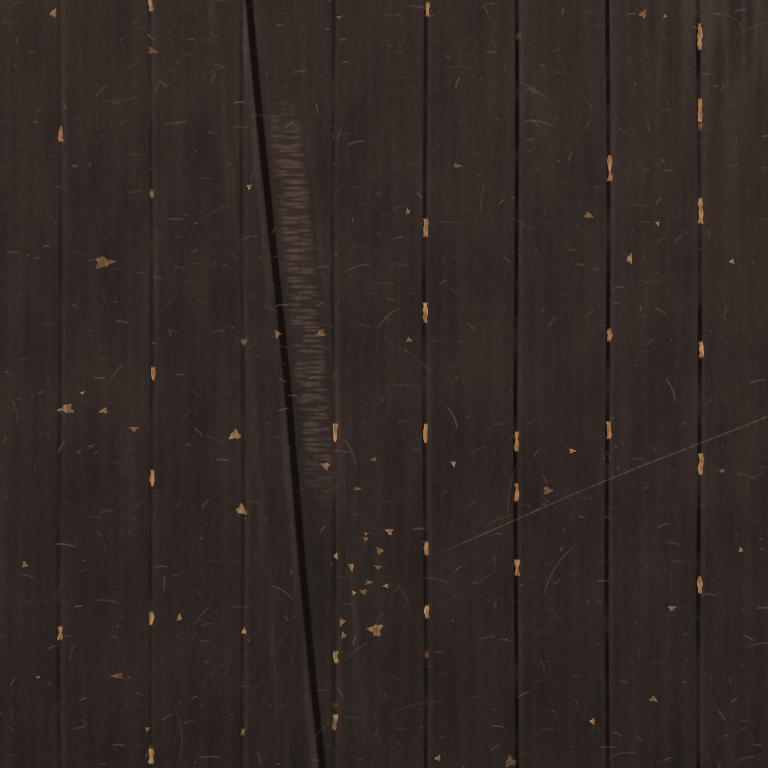
Give the GLSL for this texture, as a WebGL 2 fragment shader.

```glsl
#version 300 es
precision highp float;

uniform vec2 u_resolution;
out vec4 fragColor;

const vec3 PAINT = vec3(0.195, 0.160, 0.143);
const vec3 GROOVE = vec3(0.075, 0.055, 0.048);
const vec3 SCUFF = vec3(0.46, 0.38, 0.33);
const vec3 BARE_WOOD = vec3(0.70, 0.51, 0.32);
const float PLANK_WIDTH = 0.119;
const float FIRST_SEAM = 0.077;
const float SOFT = 0.0016;
const vec2 WORN_CENTRE = vec2(0.475, 0.235);
const vec2 WORN_SIZE = vec2(0.042, 0.062);

// Integer hash: three random values per cell
vec3 random3(vec2 cell, int seed) {
    uvec3 v = uvec3(ivec3(ivec2(cell), seed) + 4096) * 1664525u + 1013904223u;
    v.x += v.y * v.z; v.y += v.z * v.x; v.z += v.x * v.y;
    v ^= v >> 16u;
    v.x += v.y * v.z; v.y += v.z * v.x; v.z += v.x * v.y;
    return vec3(v) / 4294967295.0;
}

// Distance to the nearest scattered point
float cellular(vec2 p, int seed) {
    vec2 cell = floor(p);
    float nearest = 2.0;
    for (int j = -1; j <= 1; j++)
    for (int i = -1; i <= 1; i++) {
        vec2 c = cell + vec2(i, j);
        nearest = min(nearest, distance(p, c + random3(c, seed).xy));
    }
    return nearest;
}

float band(float d, float halfWidth, float blur) {
    return 1.0 - smoothstep(halfWidth, halfWidth + blur, abs(d));
}

float wornArea(vec2 p) {
    vec2 q = (p - WORN_CENTRE) / WORN_SIZE;
    return exp(-dot(q, q));
}

// Irregular chips; they crowd together in the worn area
float chips(vec2 p, float scale, float chance, float crowding, float radius, int seed) {
    vec2 g = p * scale;
    float cover = 0.0;
    for (int j = -1; j <= 1; j++)
    for (int i = -1; i <= 1; i++) {
        vec2 c = floor(g) + vec2(i, j);
        vec3 h = random3(c, seed);
        vec3 shape = random3(c, seed + 1);
        float likely = chance + crowding * wornArea((c + 0.5) / scale);
        vec2 q = (g - c - h.xy) * vec2(mix(0.6, 1.3, shape.x), mix(0.7, 1.5, shape.y));
        float a = atan(q.y, q.x + 1e-5);
        float r = radius * scale * mix(0.4, 1.0, shape.z);
        float d = length(q) * (1.0 + 0.25 * sin(3.0 * a + 6.3 * h.x) + 0.15 * sin(5.0 * a + 6.3 * h.y));
        cover = max(cover, step(h.z, likely) * band(d, r, SOFT * scale) * mix(0.5, 1.0, shape.x));
    }
    return cover;
}

// Short curved scuffs, mostly lying flat; few are bright
float scuffs(vec2 p, float scale, int seed) {
    vec2 g = p * scale;
    float cover = 0.0;
    for (int j = -1; j <= 1; j++)
    for (int i = -1; i <= 1; i++) {
        vec2 c = floor(g) + vec2(i, j);
        vec3 h = random3(c, seed);
        vec3 k = random3(c, seed + 1);
        float angle = 3.0 * (k.x - 0.5) * abs(k.x - 0.5) * 2.0;
        vec2 dir = vec2(cos(angle), sin(angle));
        vec2 q = g - c - h.xy;
        float along = dot(q, dir);
        float across = dot(q, vec2(-dir.y, dir.x)) + 0.4 * along * along;
        float reach = mix(0.06, 0.5, h.z * h.z);
        float line = band(across, 0.0004 * scale, SOFT * scale) * band(along, reach * 0.6, reach * 0.4);
        cover = max(cover, line * pow(k.y, 4.0));
    }
    return cover;
}

void main() {
    vec2 p = gl_FragCoord.xy / u_resolution;

    // Paint tone: light from the top, blotches and vertical grain
    float fine = cellular(p * vec2(190.0, 75.0), 1) - 0.5;
    float streak = cellular(p * vec2(75.0, 5.0), 2) - 0.5;
    float blotch = cellular(p * vec2(13.0, 8.0), 3) - 0.5;
    float corner = smoothstep(0.75, 0.95, p.x) * smoothstep(0.82, 0.95, p.y);
    float tone = 0.88 + 0.19 * p.y + 0.13 * fine + (0.16 + 0.35 * corner) * streak + 0.14 * blotch;
    tone += 0.10 * smoothstep(0.5, 1.0, p.x) * p.y + 0.02 * sin(p.x * 41.0 + sin(p.y * 5.0));

    // Plank seams, deeper toward the right
    float seam = floor((p.x - FIRST_SEAM) / PLANK_WIDTH + 0.5);
    float seamX = p.x - FIRST_SEAM - seam * PLANK_WIDTH + 0.0012 * sin(p.y * 7.0 + seam);
    float breaks = cellular(vec2(seam * 5.3, p.y * 16.0), 4);
    float depth = mix(0.35, 0.95, smoothstep(0.45, 0.65, p.x)) * mix(1.0, 0.35, smoothstep(0.3, 0.8, breaks));
    tone += 0.10 * band(seamX - 0.006, 0.001, 0.004);
    vec3 color = PAINT * tone;
    color = mix(color, GROOVE, depth * band(seamX, 0.0012, 0.0026));

    // Slanted crack with ridges and rubbed cross ticks beside it
    float crackX = p.x - 0.420 + 0.095 * p.y + 0.0015 * sin(p.y * 9.0);
    float ticks = 1.0 - smoothstep(0.15, 0.6, cellular(p * vec2(28.0, 190.0), 5));
    float rubbed = band(crackX - 0.032, 0.010, 0.016) * smoothstep(0.3, 0.45, p.y) * (1.0 - smoothstep(0.8, 0.9, p.y));
    float ridges = band(crackX + 0.010, 0.001, 0.006) + 0.5 * band(crackX - 0.062, 0.001, 0.006)
                 + 0.6 * band(crackX + 0.048, 0.002, 0.008);
    color += SCUFF * (rubbed * (0.04 + 0.20 * ticks) + 0.10 * ridges * (0.7 + streak));
    color = mix(color, GROOVE, 0.95 * band(crackX, 0.0025, 0.004));

    // Scuffs and one long scratch
    float marks = 0.40 * scuffs(p, 22.0, 10) + 0.45 * scuffs(p, 45.0, 12) + 0.30 * scuffs(p + 0.37, 11.0, 14);
    float scratchY = p.y - 0.460 - 0.416 * (p.x - 1.0) + 0.002 * sin(p.x * 14.0);
    marks += band(scratchY, 0.0003, SOFT) * smoothstep(0.55, 0.62, p.x) * (0.40 + 0.4 * fine);
    color = mix(color, SCUFF, clamp(marks, 0.0, 0.8));

    // Bare wood: seam wear, scattered chips and the worn cluster
    float wearLimit = 0.11 + 0.14 * p.x * p.y;
    float wear = 1.0 - smoothstep(wearLimit, wearLimit + 0.04, cellular(vec2(seam * 3.7, p.y * 13.0), 6));
    float ragged = cellular(p * vec2(150.0, 85.0), 7);
    wear *= band(seamX - 0.002, 0.0035 * (1.0 - ragged), SOFT) * smoothstep(0.05, 0.3, abs(crackX) * 10.0);
    float bare = max(0.85 * wear, chips(p, 13.0, 0.05, 0.0, 0.0075, 20));
    bare = max(bare, 0.85 * chips(p, 60.0, 0.011, 0.40, 0.0032, 22));
    color = mix(color, BARE_WOOD * (1.0 + 0.5 * fine), bare);

    fragColor = vec4(color, 1.0);
}
```
